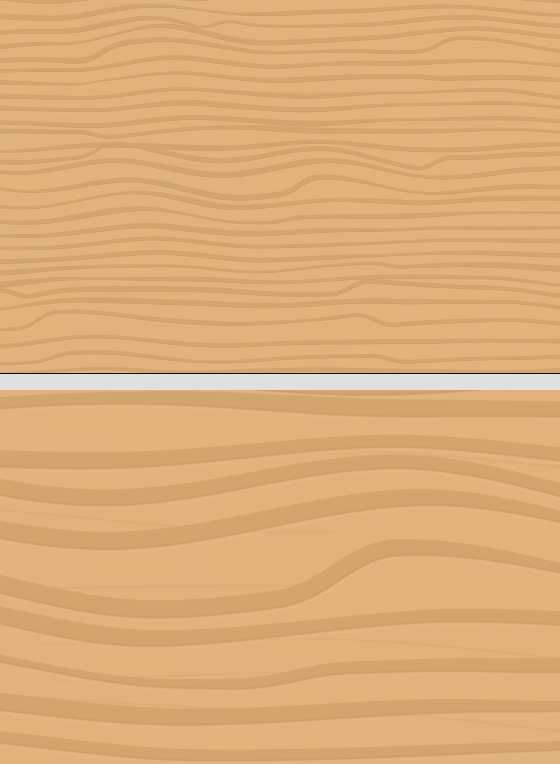
Top, the full canvas; bottom, a detail of the centre.
Write a Shadertoy shader that draws this texture.

```glsl
const vec3 PALE_WOOD = vec3(0.880, 0.700, 0.489);
const vec3 DARK_GRAIN = vec3(0.825, 0.643, 0.431);
const vec3 RIM_SHADE = vec3(0.790, 0.604, 0.388);
const vec3 LIP_LIGHT = vec3(0.900, 0.725, 0.518);
const vec3 EDGE_BLACK = vec3(0.02, 0.01, 0.0);

// Lengths are fractions of the canvas height
const float ROW_GAP = 0.0365;
const float ROW_JITTER = 0.30;
const float HALF_WIDTH = 0.0057;
const float RIM_WIDTH = 0.0020;
const float HAIR_WIDTH = 0.0010;
const float HAIR_STRENGTH = 0.34;
const float CALM_SWAY = 0.014;
const float WILD_SWAY = 0.042;
const float WILD_PERIOD = 0.38;
const float WILD_CENTER = 0.52;
const float KINK_HEIGHT = 0.042;
const float KINK_HALF_RUN = 0.055;
const float KINK_SPACING = 0.90;
const float TINT_AMOUNT = 0.010;
const float EDGE_HEIGHT = 0.0023;
const int REACH = 4;
const float TAU = 6.2831853;

float hash(vec2 p) {
    return fract(sin(dot(p, vec2(127.1, 311.7))) * 43758.5453);
}

float noise(vec2 p) {
    vec2 i = floor(p), f = fract(p);
    f = f * f * (3.0 - 2.0 * f);
    float low = mix(hash(i), hash(i + vec2(1.0, 0.0)), f.x);
    float high = mix(hash(i + vec2(0.0, 1.0)), hash(i + vec2(1.0, 1.0)), f.x);
    return mix(low, high, f.y);
}

// 1 in the wavy zones, 0 in the calm ones
float wildness(float row) {
    return 0.5 + 0.5 * cos(TAU * (row * ROW_GAP - WILD_CENTER) / WILD_PERIOD);
}

// Slow drift that ends in a short steep step, on every other row
float kink(float x, float row) {
    float u = x / KINK_SPACING + hash(vec2(row, 5.3));
    float cell = floor(u);
    float t = (fract(u) - 0.5) * KINK_SPACING;
    float chance = step(0.5, mod(row, 2.0)) * step(0.15, hash(vec2(cell, row + 0.37)));
    float side = hash(vec2(cell + 0.61, row)) < 0.7 ? 1.0 : -1.0;
    float fade = 1.0 - abs(t) / (0.5 * KINK_SPACING);
    return chance * side * fade * fade * (smoothstep(-KINK_HALF_RUN, KINK_HALF_RUN, t) - 0.5);
}

// Height of a grain line; neighbouring rows sway together
float grainHeight(float x, float row) {
    float wild = wildness(row);
    float sway = 2.0 * noise(vec2(x * 3.6 + row * 0.06, row * 0.21 + 9.0)) - 1.0;
    float ripple = noise(vec2(x * 4.6 + 4.0, row * 0.7)) - 0.5;
    float jitter = ROW_JITTER * (hash(vec2(row, 1.7)) - 0.5);
    return (row + 0.5 + jitter) * ROW_GAP
        + mix(CALM_SWAY, WILD_SWAY, wild) * sway
        + 0.012 * ripple
        + KINK_HEIGHT * wild * kink(x, row);
}

void mainImage(out vec4 fragColor, in vec2 fragCoord) {
    vec2 p = fragCoord / iResolution.y;
    float soft = max(0.7 / iResolution.y, 0.0008);
    float firstRow = floor(p.y / ROW_GAP);
    float band = 0.0, rim = 0.0, lip = 0.0, hair = 0.0;

    for (int k = -REACH; k <= REACH; k++) {
        float row = firstRow + float(k);

        // Broad grain line, its width measured across the slope
        float center = grainHeight(p.x, row);
        float slope = (grainHeight(p.x + 0.002, row) - center) / 0.002;
        float d = (p.y - center) / sqrt(1.0 + slope * slope);
        float halfWidth = HALF_WIDTH * mix(0.5, 1.5, noise(vec2(p.x * 3.7, row * 7.3 + 2.0)));
        band = max(band, 1.0 - smoothstep(-soft, soft, abs(d) - halfWidth));
        rim = max(rim, 1.0 - smoothstep(0.0, RIM_WIDTH, abs(d + halfWidth - 0.4 * RIM_WIDTH)));
        lip = max(lip, 1.0 - smoothstep(0.0, RIM_WIDTH, abs(d + halfWidth + RIM_WIDTH)));

        // Faint broken hairline that slants between the rows
        float drift = 0.06 * (noise(vec2(p.x * 2.6, row * 3.1 + 40.0)) - 0.5);
        float hairGap = abs(p.y - (row + 0.1) * ROW_GAP - drift);
        float visible = smoothstep(0.4, 0.7, noise(vec2(p.x * 3.0 + 17.0, row * 5.7)));
        hair = max(hair, visible * (1.0 - smoothstep(HAIR_WIDTH - soft, HAIR_WIDTH + soft, hairGap)));
    }

    // Layers from the wood up
    float tint = noise(p * vec2(2.2, 6.0) + 30.0) - 0.5;
    vec3 color = PALE_WOOD + TINT_AMOUNT * tint * vec3(0.6, -0.8, -1.4);
    color = mix(color, DARK_GRAIN, HAIR_STRENGTH * hair);
    color = mix(color, LIP_LIGHT, 0.4 * lip);
    color = mix(color, DARK_GRAIN, band);
    color = mix(color, RIM_SHADE, 0.5 * rim * band);

    // Dark strip along the bottom edge
    float edgeSoft = 0.5 / iResolution.y;
    color = mix(EDGE_BLACK, color, smoothstep(EDGE_HEIGHT - edgeSoft, EDGE_HEIGHT + edgeSoft, p.y));
    fragColor = vec4(color, 1.0);
}
```
